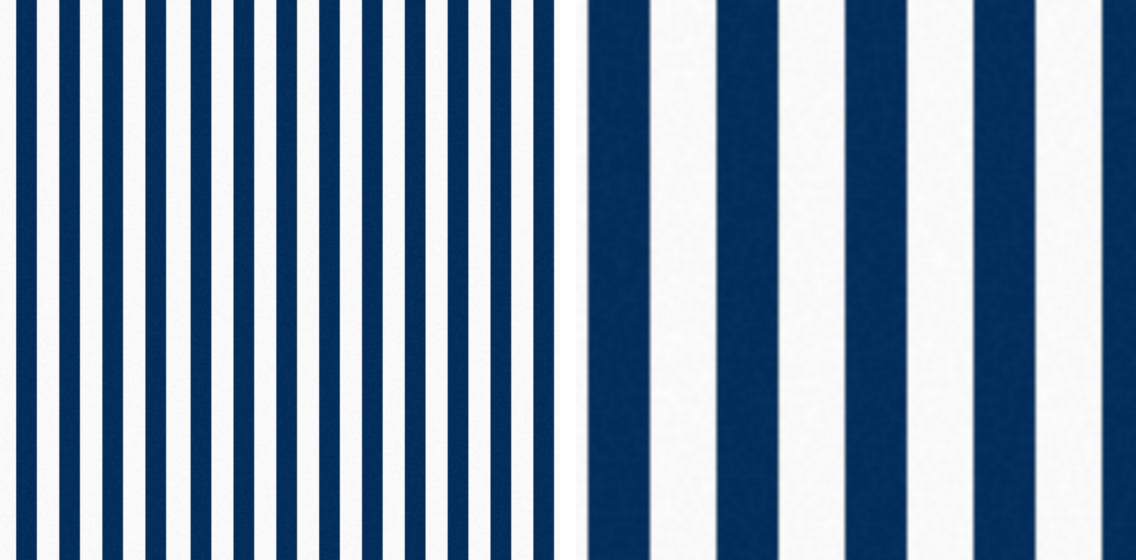
Left: the whole. Right: its middle third, enlarged.
This pattern is drawn by a Shadertoy shader. Its source:

```glsl
// Vertical navy stripes on an off-white ground with soft, slightly grey edges.
// Each stripe is a 1D distance in a repeated cell; a small spacing slip sets in
// part way across, and wrapped cellular noise adds a faint paper grain.

const float STRIPES = 13.0;        // repeats across the canvas
const float STRIPE_WIDTH = 0.479;  // share of one repeat
const float STRIPE_CENTER = 0.616; // position inside one repeat
const float SLIP_START = 4.0;      // first stripe that is shifted
const float SLIP_AMOUNT = 0.05;    // shift of that stripe, fades to the right
const float EDGE_SOFTNESS = 0.0018; // half width of the edge, in canvas units
const float GRAIN_CELLS = 180.0;   // fine grain cells across
const float BLOTCH_CELLS = 72.0;   // coarser grain cells across
const vec3 GROUND = vec3(0.98, 0.98, 0.98);
const vec3 NAVY = vec3(0.01, 0.18, 0.36);
const vec3 EDGE_TINT = vec3(0.0, 0.02, 0.045); // taken away along the edges
const vec3 GROUND_GRAIN = vec3(0.022);
const vec3 NAVY_GRAIN = vec3(0.018, 0.026, 0.036);

vec2 hash22(vec2 p) {
    vec3 q = fract(p.xyx * vec3(0.1031, 0.1030, 0.0973));
    q += dot(q, q.yzx + 33.33);
    return fract((q.xx + q.yz) * q.zy);
}

// Distance to the nearest scattered point; wraps after the given cell count.
float cellular(vec2 uv, float cells) {
    vec2 p = uv * cells;
    vec2 base = floor(p);
    float nearest = 2.0;
    for (int y = -1; y <= 1; y++) {
        for (int x = -1; x <= 1; x++) {
            vec2 cell = base + vec2(x, y);
            vec2 point = cell + hash22(mod(cell, cells));
            nearest = min(nearest, distance(p, point));
        }
    }
    return nearest;
}

// Signed distance to the stripe edge in repeats; negative inside the stripe.
float stripeDistance(float x) {
    float index = floor(x);
    float fade = (STRIPES - index) / (STRIPES - SLIP_START);
    float slip = SLIP_AMOUNT * fade * step(SLIP_START, index);
    return abs(fract(x) - STRIPE_CENTER - slip) - 0.5 * STRIPE_WIDTH;
}

void mainImage(out vec4 fragColor, in vec2 fragCoord) {
    vec2 uv = fragCoord / iResolution.xy;

    // Stripes, never sharper than one pixel
    float soft = max(EDGE_SOFTNESS, 0.7 / iResolution.x) * STRIPES;
    float ground = smoothstep(-soft, soft, stripeDistance(uv.x * STRIPES));
    vec3 color = mix(NAVY, GROUND, ground);
    color -= EDGE_TINT * 4.0 * ground * (1.0 - ground);

    // Paper grain, centred near zero
    float grain = mix(cellular(uv, GRAIN_CELLS), cellular(uv, BLOTCH_CELLS), 0.35) - 0.48;
    color += grain * mix(NAVY_GRAIN, GROUND_GRAIN, ground);

    fragColor = vec4(clamp(color, 0.0, 1.0), 1.0);
}
```
